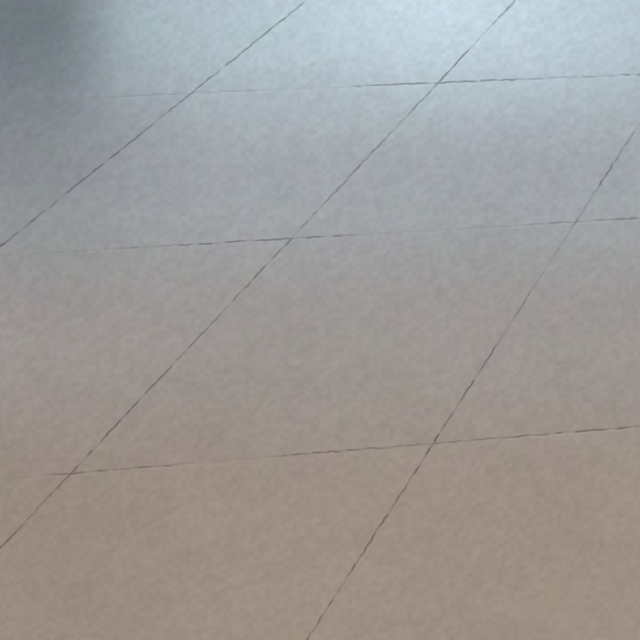
Give the GLSL for this texture, as a three.js fragment shader.

```glsl
// Matte stone floor tiles in perspective, lit by cool window light from above.
varying vec2 vUv;

// Projective frame of the floor: one tile step along each axis, and the origin joint
const vec3 TILE_U = vec3(0.4733, 0.0473, 0.0326);
const vec3 TILE_V = vec3(-0.3676, -0.4201, -0.2033);
const vec3 ORIGIN = vec3(0.4557, 0.6276, 1.0);

const vec3 WARM = vec3(0.612, 0.557, 0.513);
const vec3 NEUTRAL = vec3(0.612, 0.588, 0.575);
const vec3 COOL = vec3(0.622, 0.642, 0.662);
const vec3 SKY = vec3(0.670, 0.730, 0.765);
const vec3 GLARE = vec3(0.785, 0.860, 0.900);

const float JOINT_HALF_WIDTH = 0.0010;
const float JOINT_SOFTNESS = 0.0018;
const float JOINT_WOBBLE = 0.0020;
const float LONG_JOINT_DEPTH = 0.25;
const float CROSS_JOINT_DEPTH = 0.20;
const float LIP_LIGHT = 0.030;
const float GRAIN_SCALE = 150.0;
const float GRAIN_AMOUNT = 0.075;
const float STREAK_AMOUNT = 0.036;
const float MOTTLE_AMOUNT = 0.035;
const float TINT_AMOUNT = 0.020;
const float TILE_VARIATION = 0.012;

float hash(vec2 p) {
  vec3 q = fract(vec3(p.xyx) * 0.1031);
  q += dot(q, q.yzx + 33.33);
  return fract((q.x + q.y) * q.z);
}

float noise(vec2 p) {
  vec2 i = floor(p);
  vec2 f = fract(p);
  f = f * f * (3.0 - 2.0 * f);
  float low = mix(hash(i), hash(i + vec2(1.0, 0.0)), f.x);
  float high = mix(hash(i + vec2(0.0, 1.0)), hash(i + 1.0), f.x);
  return mix(low, high, f.y);
}

float fbm(vec2 p) {
  float sum = 0.0;
  float weight = 0.5;
  for (int i = 0; i < 3; i++) {
    sum += weight * noise(p);
    p = mat2(1.6, 1.2, -1.2, 1.6) * p + 17.3;
    weight *= 0.5;
  }
  return sum / 0.875;
}

// Signed canvas distance to the nearest joint of one projected axis
float jointDistance(float coord, vec3 axis, vec3 horizon, float depth) {
  vec2 slope = (axis.xy - coord * horizon.xy) / depth;
  return (coord - floor(coord + 0.5)) / length(slope);
}

float jointMask(float d) {
  return 1.0 - smoothstep(JOINT_HALF_WIDTH - JOINT_SOFTNESS * 0.5,
                          JOINT_HALF_WIDTH + JOINT_SOFTNESS, abs(d));
}

float cornerShade(vec2 p) {
  return (1.0 - smoothstep(0.08, 0.21, p.x)) * smoothstep(0.74, 0.98, p.y);
}

// Vertical colour ramp, window glare and the shadow at the upper left
vec3 floorLight(vec2 p) {
  vec3 color = mix(WARM, NEUTRAL, smoothstep(0.20, 0.50, p.y));
  color = mix(color, COOL, smoothstep(0.46, 0.72, p.y));
  color = mix(color, SKY, smoothstep(0.72, 0.97, p.y));
  vec2 g = (p - vec2(0.72, 1.01)) / vec2(0.32, 0.16);
  color = mix(color, GLARE, 0.92 * exp(-dot(g, g)));
  float side = (1.0 - smoothstep(0.0, 0.38, p.x)) * smoothstep(0.42, 0.85, p.y);
  float lowLeft = (1.0 - smoothstep(0.0, 0.5, p.x)) * (1.0 - smoothstep(0.2, 0.6, p.y));
  return color * (1.0 - 0.17 * side - 0.18 * cornerShade(p) - 0.03 * lowLeft);
}

void main() {
  // Canvas to tile coordinates by the inverse projection
  vec3 p = vec3(vUv, 1.0);
  vec3 axisU = cross(TILE_V, ORIGIN);
  vec3 axisV = cross(ORIGIN, TILE_U);
  vec3 horizon = cross(TILE_U, TILE_V);
  float depth = dot(horizon, p);
  vec2 tile = vec2(dot(axisU, p), dot(axisV, p)) / depth;

  // Stone: tile tone, broad mottling, brushed streaks and fine grain
  vec3 color = floorLight(vUv);
  float tone = (hash(floor(tile) + 41.0) - 0.5) * TILE_VARIATION;
  float mottle = (fbm(vUv * vec2(9.0, 15.0) + 5.0) - 0.5) * MOTTLE_AMOUNT;
  vec2 brushed = mat2(0.8, -0.6, 0.6, 0.8) * vUv;
  float streak = (noise(brushed * vec2(75.0, 150.0)) - 0.5) * STREAK_AMOUNT;
  float grain = (fbm(vUv * GRAIN_SCALE) - 0.5) * GRAIN_AMOUNT;
  color *= 1.0 + tone + mottle + streak + grain;
  float tint = fbm(vUv * 26.0 + 63.0) - 0.5;
  color += TINT_AMOUNT * tint * vec3(0.6, -0.6, 0.7);

  // Joints with rough edges, broken by wear and lost in the corner shadow
  float wobble = (noise(vUv * 110.0 + 9.0) - 0.5) * JOINT_WOBBLE;
  float dLong = jointDistance(tile.x, axisU, horizon, depth) + wobble;
  float dCross = jointDistance(tile.y, axisV, horizon, depth) + wobble;
  float chips = 0.30 + 0.85 * smoothstep(0.15, 0.75, noise(vUv * 95.0 + 31.0));
  float visible = 1.0 - smoothstep(0.0, 0.3, cornerShade(vUv));
  visible *= mix(1.0, smoothstep(-1.6, -1.4, tile.x), step(tile.y, -0.5));
  float wearLong = chips * mix(0.55, 1.1, noise(vUv * 10.0 + 3.0));
  float wearCross = chips * mix(0.15, 1.0, smoothstep(0.25, 0.75, noise(vUv * 8.0 + 12.0)));
  float groove = visible * max(LONG_JOINT_DEPTH * wearLong * jointMask(dLong),
                               CROSS_JOINT_DEPTH * wearCross * jointMask(dCross));
  float lip = jointMask(dCross - 3.0 * JOINT_HALF_WIDTH) * noise(vUv * 6.0 + 70.0);
  color *= (1.0 + LIP_LIGHT * lip * visible) * (1.0 - groove);

  gl_FragColor = vec4(clamp(color, 0.0, 1.0), 1.0);
}
```
